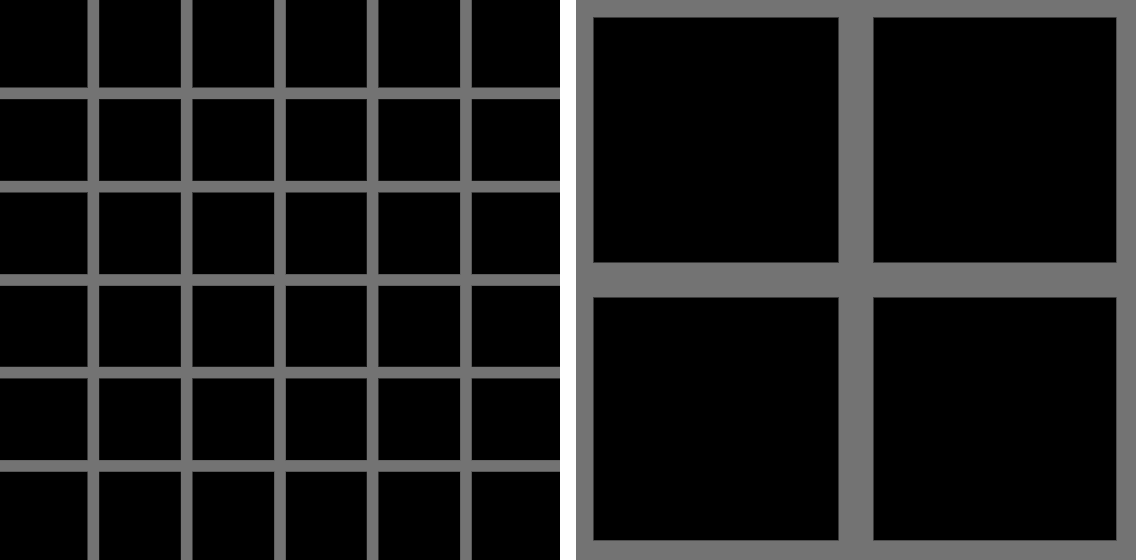
Left: the whole. Right: its middle third, enlarged.
Reproduce this pattern procedurally as a Shadertoy shader.

```glsl
// Flat grey grid lines dividing a black field into six by six square cells.

const float CELLS = 6.0;                // cells across and down
const float GRID_UNITS = 768.0;         // snapping steps per canvas side
const float LINE_WIDTH = 16.0;          // in snapping steps
const vec3 FIELD_COLOR = vec3(0.0);
const vec3 LINE_COLOR = vec3(0.451);

// Centre of the closest inner line on each axis, snapped to whole steps.
vec2 nearestLine(vec2 p) {
    float spacing = (GRID_UNITS - 1.0) / CELLS;
    vec2 index = clamp(floor(p / spacing + 0.5), 1.0, CELLS - 1.0);
    return floor(index * spacing + 0.5);
}

void mainImage(out vec4 fragColor, in vec2 fragCoord) {
    // Grid space runs from the upper left corner.
    vec2 uv = fragCoord / iResolution.xy;
    vec2 p = vec2(uv.x, 1.0 - uv.y) * GRID_UNITS;
    vec2 pixel = GRID_UNITS / iResolution.xy;

    // Signed distance to each line edge, turned into pixel coverage.
    vec2 edge = abs(p - nearestLine(p)) - 0.5 * LINE_WIDTH;
    vec2 coverage = clamp(0.5 - edge / pixel, 0.0, 1.0);

    float line = max(coverage.x, coverage.y);
    fragColor = vec4(mix(FIELD_COLOR, LINE_COLOR, line), 1.0);
}
```
